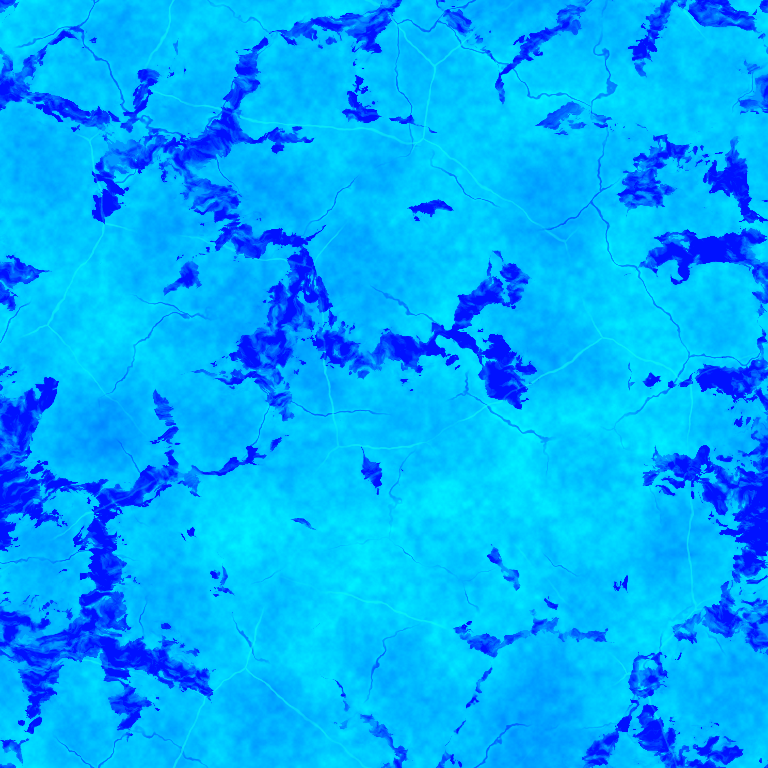
Reproduce this texture procedurally as a Shadertoy shader.

```glsl
// Tiling cracked ice: cyan plates, flaky deep-blue stains along the joints, thin cracks and pale veins.

const vec2 PLATES = vec2(6.0, 6.0);        // plates per tile
const vec2 CRACK_CELLS = vec2(6.0, 4.0);   // tall cells: mostly upright cracks
const vec2 VEIN_CELLS = vec2(2.0, 6.0);    // wide cells: mostly level veins
const float WARP = 0.08;                   // bend of the joints
const float JAG = 0.03;                    // small kinks of the joints
const float STAIN_WIDTH = 0.022;           // half width of the widest stains
const float RAGGED = 3.4;                  // roughness of the stain outline
const float FLAKY = 3.0;                   // fine flakes on the stain outline
const float LINE_WIDTH = 0.0013;           // half width of cracks and veins
const float PLATE_GREEN = 0.775;           // mean green level of the plates
const float MOTTLE = 0.25;                 // broad variation of the plates
const float GRAIN = 0.22;                  // fine variation of the plates
const float SHALLOW_GREEN = 0.60;          // green level at the stain rim
const float DEEP_GREEN = 0.07;             // green level in the stain core
const vec3 VEIN_COLOUR = vec3(0.05, 0.97, 0.95);

vec2 hash2(vec2 p) {
    vec3 q = fract(p.xyx * vec3(0.1031, 0.1030, 0.0973));
    q += dot(q, q.yzx + 33.33);
    return fract((q.xx + q.yz) * q.zy);
}

// Lattice cell wrapped to the tile
vec2 wrapCell(vec2 cell, vec2 count) {
    return floor(mod(cell + 0.5, count));
}

float noise(vec2 uv, vec2 freq, float seed) {
    vec2 p = uv * freq, i = floor(p), f = fract(p);
    f = f * f * (3.0 - 2.0 * f);
    vec2 e = vec2(0.0, 1.0);
    float a = hash2(wrapCell(i, freq) + seed).x;
    float b = hash2(wrapCell(i + e.yx, freq) + seed).x;
    float c = hash2(wrapCell(i + e.xy, freq) + seed).x;
    float d = hash2(wrapCell(i + e.yy, freq) + seed).x;
    return mix(mix(a, b, f.x), mix(c, d, f.x), f.y);
}

// Layered noise centred on zero
float fbm(vec2 uv, vec2 freq, float seed) {
    float sum = 0.0, amp = 0.533;
    for (int k = 0; k < 4; k++) {
        sum += amp * (noise(uv, freq, seed) - 0.5);
        freq *= 2.0;
        amp *= 0.5;
        seed += 17.0;
    }
    return sum;
}

// Cellular noise: x = distance to the joint, y = F2 - F1, z = random value of the cell
vec3 cells(vec2 uv, vec2 count, float seed) {
    vec2 base = floor(uv * count), near1 = vec2(9.0), near2 = vec2(9.0);
    float d1 = 99.0, d2 = 99.0, id = 0.0;
    for (int y = -2; y <= 2; y++)
    for (int x = -2; x <= 2; x++) {
        vec2 cell = base + vec2(x, y);
        vec2 rnd = hash2(wrapCell(cell, count) + seed);
        vec2 r = (cell + 0.1 + 0.8 * rnd) / count - uv;
        float d = dot(r, r);
        if (d < d1) {
            d2 = d1; near2 = near1;
            d1 = d; near1 = r;
            id = fract(rnd.x * 7.0 + rnd.y * 5.0);
        } else if (d < d2) {
            d2 = d; near2 = r;
        }
    }
    float joint = (d2 - d1) / (2.0 * max(length(near2 - near1), 0.0001));
    return vec3(joint, sqrt(d2) - sqrt(d1), id);
}

float line(float dist, float halfWidth) {
    return 1.0 - smoothstep(0.3 * halfWidth, 1.5 * halfWidth, dist);
}

void mainImage(out vec4 fragColor, in vec2 fragCoord) {
    vec2 uv = fragCoord / iResolution.xy;

    // Bent and kinked coordinates
    vec2 bend = vec2(fbm(uv, vec2(6.0), 11.0), fbm(uv, vec2(6.0), 57.0));
    vec2 kink = vec2(fbm(uv, vec2(36.0), 23.0), fbm(uv, vec2(36.0), 71.0));
    vec2 p = uv + WARP * bend + JAG * kink;

    // Mottled plates, paler towards the joints
    vec3 plate = cells(p, PLATES, 5.0);
    float green = PLATE_GREEN + MOTTLE * fbm(uv, vec2(7.0), 91.0);
    green += GRAIN * fbm(uv, vec2(90.0), 131.0);
    green += 0.04 - 0.11 * smoothstep(0.0, 0.12, plate.y);

    // Cracks with a pale rim
    float crackDist = cells(p, CRACK_CELLS, 37.0).x;
    float crackMask = smoothstep(-0.10, 0.10, fbm(uv, vec2(9.0), 151.0));
    green += 0.06 * crackMask * line(crackDist, 4.0 * LINE_WIDTH);
    green -= 0.36 * crackMask * line(crackDist, LINE_WIDTH);

    // Stains hug the joints, each side with its own width
    float presence = smoothstep(-0.11, 0.13, fbm(uv, vec2(9.0), 211.0));
    float rough = fbm(uv, vec2(28.0, 34.0), 171.0);
    float flakes = fbm(p, vec2(85.0, 130.0), 251.0);
    float width = STAIN_WIDTH * presence * (0.35 + 1.3 * plate.z);
    float inside = width * (1.0 + RAGGED * rough + FLAKY * flakes) - plate.x;
    float smear = fbm(uv, vec2(16.0), 191.0);
    float depth = clamp(0.42 + 14.0 * inside + 2.0 * flakes + 1.6 * smear, 0.0, 1.0);
    float stain = smoothstep(0.0, 0.002, inside);
    green -= 0.09 * presence * smoothstep(-0.015, 0.005, inside);
    green = mix(green, mix(SHALLOW_GREEN, DEEP_GREEN, depth), stain);

    // Pale veins over the plates
    float veinDist = cells(uv + 0.5 * WARP * bend + 0.4 * JAG * kink, VEIN_CELLS, 83.0).x;
    float vein = line(veinDist, LINE_WIDTH) * smoothstep(-0.14, 0.08, fbm(uv, vec2(8.0), 231.0));
    vec3 colour = vec3(0.0, clamp(green, 0.03, 0.94), 1.0);
    colour = mix(colour, VEIN_COLOUR, 0.6 * vein * (1.0 - 0.6 * stain));
    fragColor = vec4(colour, 1.0);
}
```
